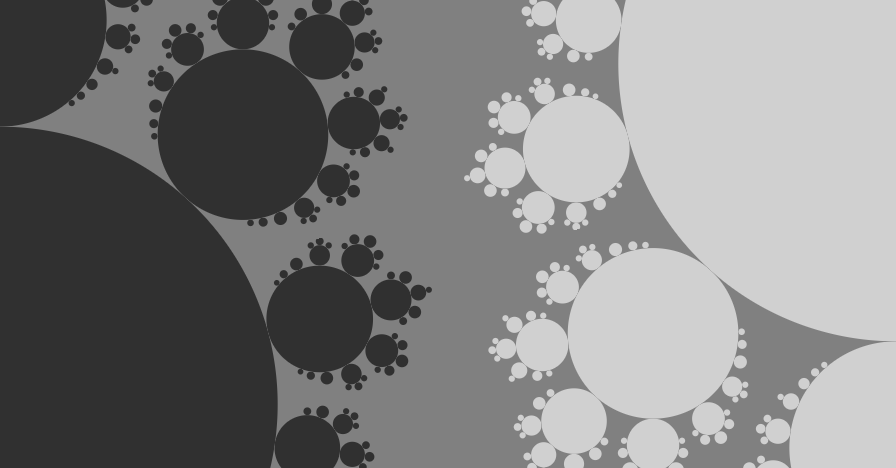
Write a WebGL 2 fragment shader that draws this background.

```glsl
#version 300 es
precision highp float;
// Two mirrored families of discs on grey, dark at left and pale at right.
// Each disc carries a fan of tangent, shrinking copies of itself; every point
// descends the tree through whichever child is nearest for its size.

uniform vec2 u_resolution;
out vec4 fragColor;

// Signed distance to the disc tree, in units of the canvas width.
float discTree(vec2 p) {
    vec2 center = vec2(-0.5, -0.1901);
    float radius = 0.3099;
    float heading = radians(90.0);
    float dist = length(p - center) - radius;

    for (int level = 0; level < 4; level++) {
        vec2 bestCenter = center;
        float bestRadius = 0.0, bestHeading = heading, bestScore = 1e5;

        // Equal steps along the tangent line become a fan around the disc.
        for (int i = -8; i <= 8; i++) {
            float k = float(i);
            float childRadius = radius * 0.384 / (1.0 + 0.25 * k * k);
            if (childRadius < 0.00286) continue;
            float angle = heading + 2.0 * atan(0.384 * k);
            vec2 childCenter = center + (radius + childRadius) * vec2(cos(angle), sin(angle));
            float score = length(p - childCenter) / childRadius;
            if (score < bestScore) {
                bestScore = score;
                bestCenter = childCenter;
                bestRadius = childRadius;
                bestHeading = angle;
            }
        }
        if (bestRadius == 0.0) break;

        center = bestCenter;
        radius = bestRadius;
        heading = bestHeading;
        dist = min(dist, length(p - center) - radius);
    }
    return dist;
}

void main() {
    vec2 p = (gl_FragCoord.xy - 0.5 * u_resolution) / u_resolution.x;

    // The right half is the left half turned by 180 degrees.
    bool rightSide = p.x > 0.0;
    float dist = discTree(rightSide ? -p : p);

    vec3 background = vec3(0.502);
    vec3 disc = vec3(rightSide ? 0.816 : 0.188);
    float coverage = clamp(0.5 - dist * u_resolution.x, 0.0, 1.0);
    fragColor = vec4(mix(background, disc, coverage), 1.0);
}
```
